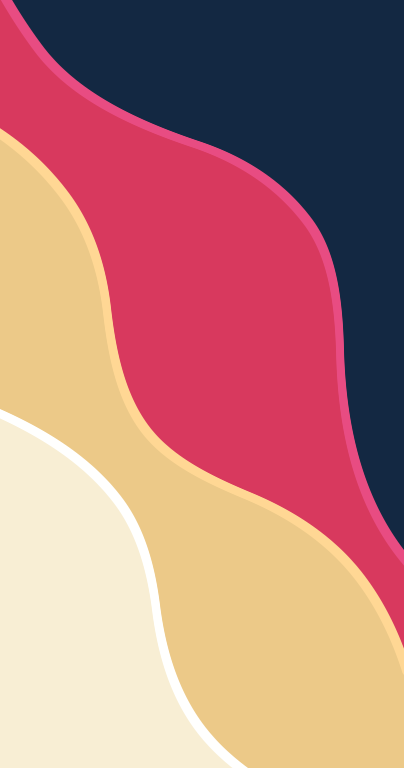
Reproduce this background procedurally as a WebGL 1 fragment shader.

```glsl
precision highp float;
// Layered diagonal waves in cream, sand and crimson with bright rims on navy.

uniform vec2 u_resolution;

const vec2 GRID = vec2(404.0, 768.0);   // design units across the canvas
const vec2 ALONG = vec2(0.6, 0.8);      // direction in which the waves run
const vec2 ACROSS = vec2(0.8, -0.6);    // direction in which they rise
const float RIM = 9.8;

const vec3 NAVY = vec3(0.075, 0.157, 0.257);
const vec3 CRIMSON = vec3(0.847, 0.224, 0.369);
const vec3 PINK = vec3(0.910, 0.298, 0.510);
const vec3 SAND = vec3(0.925, 0.788, 0.533);
const vec3 GOLD = vec3(1.0, 0.843, 0.580);
const vec3 CREAM = vec3(0.973, 0.933, 0.831);
const vec3 WHITE = vec3(1.0, 1.0, 0.995);

// Cubic Hermite span; each knot holds position, height and slope.
float span(float s, vec3 a, vec3 b) {
  float len = b.x - a.x;
  float t = clamp((s - a.x) / len, 0.0, 1.0);
  float u = 1.0 - t;
  float rise = t * t * (3.0 - 2.0 * t);
  return mix(a.y, b.y, rise) + len * t * u * (a.z * u - b.z * t);
}

// Smooth wave crest through seven knots.
float wave(float s, vec3 a, vec3 b, vec3 c, vec3 d, vec3 e, vec3 f, vec3 g) {
  if (s < b.x) return span(s, a, b);
  if (s < c.x) return span(s, b, c);
  if (s < d.x) return span(s, c, d);
  if (s < e.x) return span(s, d, e);
  if (s < f.x) return span(s, e, f);
  return span(s, f, g);
}

// Fill below the crest, edged by a rim of shifted crest.
vec3 layer(vec3 base, vec3 rim, vec3 fill, float depth, float blur) {
  vec3 color = mix(base, rim, smoothstep(-blur, blur, depth));
  return mix(color, fill, smoothstep(-blur, blur, depth - RIM));
}

void main() {
  vec2 uv = gl_FragCoord.xy / u_resolution;
  vec2 p = vec2(uv.x, 1.0 - uv.y) * GRID;
  float s = dot(p, ALONG);
  float h = dot(p, ACROSS);
  float blur = 0.65 * GRID.y / u_resolution.y;

  float upper = wave(s,
    vec3(0.0, 10.5, -0.12), vec3(62.0, 6.6, 0.0), vec3(233.0, 75.0, 0.69),
    vec3(362.0, 118.2, 0.0), vec3(486.0, 65.5, -0.71),
    vec3(680.0, -6.8, 0.0), vec3(780.0, 10.0, 0.3));
  float middle = wave(s,
    vec3(80.0, -86.0, 0.45), vec3(195.0, -60.7, 0.0), vec3(313.0, -96.0, -0.585),
    vec3(430.0, -136.5, 0.0), vec3(545.0, -94.5, 0.59),
    vec3(680.0, -53.8, 0.0), vec3(780.0, -72.0, -0.35));
  float lower = wave(s,
    vec3(200.0, -330.0, 0.6), vec3(327.0, -245.5, 0.56), vec3(472.0, -201.0, 0.0),
    vec3(580.0, -235.0, -0.57), vec3(702.0, -272.0, 0.0),
    vec3(790.0, -253.0, 0.4), vec3(900.0, -200.0, 0.4));

  // Stack the layers from back to front.
  vec3 color = layer(NAVY, PINK, CRIMSON, upper - h, blur);
  color = layer(color, GOLD, SAND, middle - h, blur);
  color = layer(color, WHITE, CREAM, lower - h, blur);
  gl_FragColor = vec4(color, 1.0);
}
```
